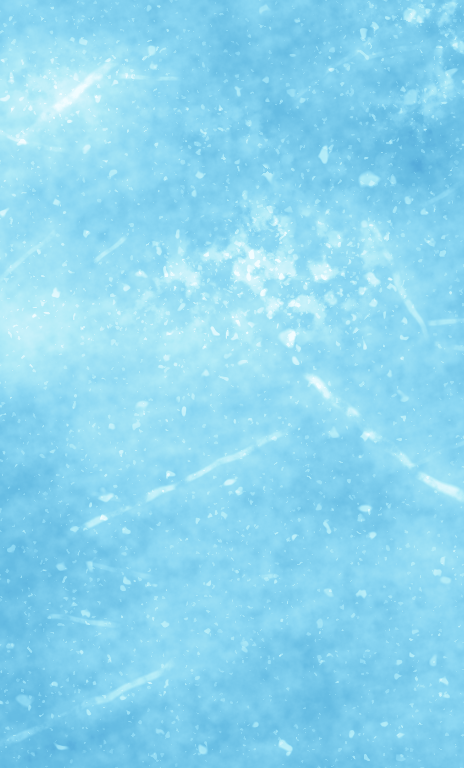
This texture is drawn by a Shadertoy shader. Its source:

```glsl
// Scratched pale blue ice with drifting tone, frost clusters and snow flakes.

float hash(vec2 p) {
    return fract(sin(dot(p, vec2(127.1, 311.7))) * 43758.5453);
}

float noise(vec2 p) {
    vec2 cell = floor(p), f = fract(p);
    f = f * f * (3.0 - 2.0 * f);
    float low = mix(hash(cell), hash(cell + vec2(1, 0)), f.x);
    float high = mix(hash(cell + vec2(0, 1)), hash(cell + vec2(1, 1)), f.x);
    return mix(low, high, f.y);
}

float fbm(vec2 p) {
    float sum = 0.0, weight = 0.5;
    for (int i = 0; i < 5; i++) {
        sum += weight * noise(p);
        p = mat2(1.6, 1.2, -1.2, 1.6) * p + 7.3;
        weight *= 0.5;
    }
    return sum;
}

// Soft elliptical spot
float glow(vec2 p, vec2 center, vec2 radius) {
    vec2 d = (p - center) / radius;
    return exp(-dot(d, d));
}

// Irregular grains, one candidate per cell, kept with probability density
float flakes(vec2 p, float scale, float density, float seed) {
    vec2 q = p * scale;
    q += 0.5 * vec2(noise(q * 2.3 + seed), noise(q * 2.3 + seed + 31.0));
    vec2 cell = floor(q);
    float cover = 0.0;
    for (int y = -1; y <= 1; y++)
    for (int x = -1; x <= 1; x++) {
        vec2 id = cell + vec2(x, y);
        vec2 center = id + 0.15 + 0.7 * vec2(hash(id + seed), hash(id + seed + 17.0));
        float size = hash(id + seed + 41.0);
        float radius = mix(0.14, 0.48, size * size);
        float kept = step(hash(id + seed + 73.0), density);
        float grain = 1.0 - smoothstep(radius * 0.45, radius, length(q - center));
        cover = max(cover, kept * grain * mix(0.5, 1.0, hash(id + seed + 97.0)));
    }
    return cover;
}

// Broken, wobbling scratch from a to b
float scratch(vec2 p, vec2 a, vec2 b, float width) {
    p += 0.008 * (vec2(noise(p * 35.0), noise(p * 35.0 + 50.0)) - 0.5);
    vec2 along = b - a;
    float t = clamp(dot(p - a, along) / dot(along, along), 0.0, 1.0);
    float d = length(p - a - along * t);
    float taper = smoothstep(0.0, 0.12, t) * (1.0 - smoothstep(0.8, 1.0, t));
    float broken = smoothstep(0.25, 0.7, fbm(p * 60.0));
    float core = 1.0 - smoothstep(width * 0.3, width, d);
    return taper * (core * broken + 0.25 * exp(-d * d / (9.0 * width * width)));
}

// Short hashed scratches, mostly shallow diagonals
float fineScratches(vec2 p) {
    float sum = 0.0;
    for (int i = 0; i < 16; i++) {
        vec2 id = vec2(float(i), 5.0);
        vec2 start = vec2(hash(id) * 0.62 - 0.04, hash(id + 11.0));
        float angle = mix(-0.3, 0.75, hash(id + 23.0));
        float span = mix(0.05, 0.17, hash(id + 37.0));
        vec2 end = start + span * vec2(cos(angle), sin(angle));
        sum += scratch(p, start, end, 0.0045) * mix(0.3, 0.8, hash(id + 51.0));
    }
    return sum;
}

// Broad light and dark regions
float iceTone(vec2 p) {
    float tone = 0.515;
    tone += 0.085 * glow(p, vec2(0.22, 0.60), vec2(0.50, 0.17));
    tone += 0.17 * glow(p, vec2(0.02, 0.57), vec2(0.08, 0.06));
    tone += 0.15 * glow(p, vec2(0.05, 0.88), vec2(0.13, 0.09));
    tone -= 0.07 * glow(p, vec2(0.36, 0.88), vec2(0.20, 0.12));
    tone -= 0.08 * glow(p, vec2(0.53, 0.78), vec2(0.14, 0.05));
    tone -= 0.08 * glow(p, vec2(0.00, 0.26), vec2(0.12, 0.15));
    tone -= 0.06 * glow(p, vec2(0.25, 0.00), vec2(0.45, 0.13));
    return tone;
}

// Where frost and flakes gather
float frostDensity(vec2 p) {
    float d = glow(p, vec2(0.29, 0.62), vec2(0.13, 0.06));
    d += glow(p, vec2(0.39, 0.68), vec2(0.10, 0.10));
    d += glow(p, vec2(0.57, 0.94), vec2(0.10, 0.12));
    d += 0.6 * glow(p, vec2(0.36, 0.80), vec2(0.12, 0.06));
    d += 0.5 * glow(p, vec2(0.10, 0.89), vec2(0.12, 0.06));
    return min(d, 1.0) * smoothstep(0.25, 0.62, fbm(p * 13.0 + 3.0));
}

// Deep blue to white, indexed by its red value
vec3 iceColor(float red) {
    vec3 c = mix(vec3(0.32, 0.66, 0.85), vec3(0.40, 0.74, 0.89), smoothstep(0.30, 0.40, red));
    c = mix(c, vec3(0.54, 0.84, 0.95), clamp((red - 0.40) / 0.14, 0.0, 1.0));
    c = mix(c, vec3(0.69, 0.92, 0.97), clamp((red - 0.54) / 0.15, 0.0, 1.0));
    return mix(c, vec3(0.94, 0.99, 1.0), clamp((red - 0.69) / 0.25, 0.0, 1.0));
}

void mainImage(out vec4 fragColor, in vec2 fragCoord) {
    vec2 p = fragCoord / iResolution.y;
    float tone = iceTone(p);

    // Clouding, slanted brushing and fine grain
    vec2 slanted = mat2(0.94, -0.34, 0.34, 0.94) * p;
    tone += 0.22 * (fbm(p * 7.0) - 0.48);
    tone += 0.13 * (fbm(slanted * vec2(7.0, 32.0)) - 0.48);
    tone += 0.15 * (fbm(p * 75.0) - 0.48);

    // Frost patches and three sizes of flakes
    float frost = frostDensity(p);
    tone += 0.22 * frost * smoothstep(0.42, 0.65, fbm(p * 48.0 + 9.0));
    tone += 0.24 * flakes(p, 38.0, 0.03 + 0.35 * frost, 2.0);
    tone += 0.20 * flakes(p, 75.0, 0.10 + 0.45 * frost, 8.0);
    tone += 0.13 * flakes(p, 140.0, 0.20 + 0.40 * frost, 19.0);

    // Long gouges, then the small marks
    float marks = scratch(p, vec2(0.39, 0.52), vec2(0.55, 0.38), 0.009);
    marks += scratch(p, vec2(0.54, 0.385), vec2(0.64, 0.33), 0.008);
    marks += 0.8 * scratch(p, vec2(0.08, 0.30), vec2(0.40, 0.45), 0.006);
    marks += 0.6 * scratch(p, vec2(-0.04, 0.01), vec2(0.26, 0.15), 0.007);
    marks += 0.7 * scratch(p, vec2(0.02, 0.81), vec2(0.16, 0.93), 0.008);
    marks += 0.6 * scratch(p, vec2(0.48, 0.72), vec2(0.56, 0.55), 0.006);
    tone += 0.24 * marks + 0.17 * fineScratches(p);

    fragColor = vec4(iceColor(tone), 1.0);
}
```
